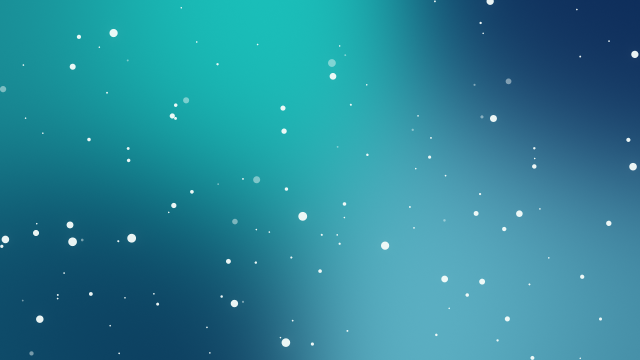
This background is drawn by a WebGL 2 fragment shader. Its source:

```glsl
#version 300 es
precision highp float;
// Soft teal, sky and navy clouds of colour strewn with small white dots.
// The backdrop is a normalised blend of Gaussian colour blobs; the dots are
// scattered by an integer hash, with varied size, opacity and a faint halo.

uniform vec2 u_resolution;
out vec4 fragColor;

// Four random values in 0..1 from an integer seed.
vec4 hash4(uint seed) {
    uvec4 v = uvec4(seed) * 1664525u + uvec4(101u, 2017u, 30011u, 47701u);
    for (int i = 0; i < 2; i++) {
        v = (v ^ (v >> 16u)) * 2146121005u;
        v = (v ^ (v >> 15u)) * 2221713035u;
    }
    v ^= v >> 16u;
    return vec4(v >> 8u) / 16777216.0;
}

// Colour premultiplied by its Gaussian weight, weight in alpha.
vec4 blob(vec2 p, vec2 center, vec3 color) {
    vec2 d = p - center;
    return vec4(color, 1.0) * exp(-5.0 * dot(d, d));
}

vec3 backdrop(vec2 p) {
    vec4 sum = blob(p, vec2(0.61, 0.81), vec3(0.10, 0.77, 0.74));   // teal
    sum += blob(p, vec2(1.68, 0.89), vec3(0.05, 0.17, 0.35));       // upper navy
    sum += blob(p, vec2(0.35, 0.13), vec3(0.04, 0.20, 0.34));       // lower navy
    sum += blob(p, vec2(1.30, 0.21), vec3(0.39, 0.73, 0.80));       // sky
    sum += blob(p, vec2(-0.08, 0.86), vec3(0.10, 0.54, 0.58));      // left edge
    sum += blob(p, vec2(-0.05, 0.00), vec3(0.06, 0.33, 0.44));      // left corner
    sum += blob(p, vec2(1.80, 0.00), vec3(0.25, 0.53, 0.63));       // right corner
    return sum.rgb / sum.a;
}

void main() {
    // Unit is the canvas height; x is scaled so the layout fills any width.
    float aspect = u_resolution.x / u_resolution.y;
    vec2 uv = gl_FragCoord.xy / u_resolution;
    vec2 p = vec2(uv.x * aspect, uv.y);
    float pixel = 1.0 / u_resolution.y;

    vec3 color = backdrop(vec2(uv.x * 16.0 / 9.0, uv.y));

    // Scattered dots: mostly small and bright, a few large or faded.
    for (uint i = 0u; i < 128u; i++) {
        vec4 rnd = hash4(i + 1u);
        float radius = mix(0.002, 0.0125, rnd.z * rnd.z * rnd.z);
        float opacity = rnd.w < 0.12 ? 0.45 : 0.95;
        float dist = length(p - rnd.xy * vec2(aspect, 1.0));
        float disc = clamp(0.5 + (radius - dist) / pixel, 0.0, 1.0);
        float halo = 0.08 * smoothstep(0.006, 0.012, radius)
                   * exp(-dist / radius);
        color = mix(color, vec3(0.96, 0.99, 0.98), opacity * max(disc, halo));
    }

    // Sub-step grain hides banding in the slow gradients.
    uvec2 cell = uvec2(gl_FragCoord.xy);
    color += (hash4(cell.x + cell.y * 8192u).x - 0.5) / 255.0;
    fragColor = vec4(color, 1.0);
}
```
